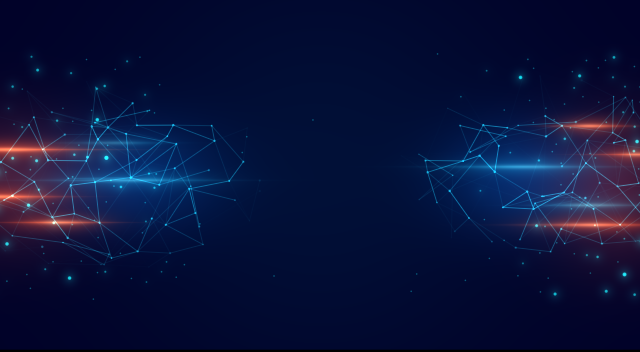
Give the GLSL for this background, as a Shadertoy shader.

```glsl
#define ASPECT 1.813
#define NET_CELL 0.088
#define DOT_CELL 0.048
#define LINE_WIDTH 0.0011
#define LINE_GAIN 0.68
#define NAVY vec3(0.003, 0.062, 0.215)
#define EDGE_NAVY vec3(0.002, 0.004, 0.155)
#define BLUE vec3(0.015, 0.230, 0.410)
#define CYAN vec3(0.090, 0.680, 0.700)
#define TEAL vec3(0.060, 0.760, 0.690)
#define ORANGE vec3(1.000, 0.330, 0.020)
#define PLUM vec3(0.340, 0.105, 0.050)

float hash(vec2 p) {
    vec3 q = fract(vec3(p.xyx) * 0.1031);
    q += dot(q, q.yzx + 33.33);
    return fract((q.x + q.y) * q.z);
}

vec2 hash2(vec2 p) {
    return vec2(hash(p + 17.3), hash(p + 71.9));
}

// Soft elliptical falloff
float glow(vec2 p, vec2 center, vec2 radius) {
    vec2 d = (p - center) / radius;
    return exp(-dot(d, d));
}

float segmentDistance(vec2 p, vec2 a, vec2 b) {
    vec2 ab = b - a;
    return length(p - a - ab * clamp(dot(p - a, ab) / dot(ab, ab), 0.0, 1.0));
}

float stroke(float d, float width) {
    float blur = 0.75 / iResolution.y;
    return 1.0 - smoothstep(width - blur, width + blur, d);
}

// Thin horizontal flare with a hot core and a soft halo
vec3 flare(vec2 p, vec2 center, float reach, vec3 tint, float gain) {
    vec2 d = abs(p - center);
    float taper = exp(-pow(d.x / reach, 2.0) * 2.6);
    float core = exp(-d.y / (0.001 + 0.005 * taper)) * taper;
    float halo = glow(p, center, vec2(reach * 0.55, 0.027));
    float hot = glow(p, center, vec2(reach * 0.25, 0.006));
    return gain * (tint * (0.55 * core + 0.30 * halo) + vec3(0.20, 0.22, 0.16) * hot);
}

// Where the two webs of lines live
float webMask(vec2 p) {
    vec2 left = (p - vec2(0.29, 0.50)) / vec2(0.45, 0.255);
    vec2 right = (p - vec2(1.57, 0.52)) / vec2(0.41, 0.250);
    return 1.0 - smoothstep(0.78, 1.08, min(length(left), length(right)));
}

// Jittered cell points joined to their neighbours
float web(vec2 p, float cell, float seed) {
    vec2 base = floor(p / cell);
    vec2 nodes[9];
    float total = 0.0;
    for (int i = 0; i < 9; i++) {
        vec2 id = base + vec2(i % 3 - 1, i / 3 - 1);
        nodes[i] = (id + 0.02 + 0.96 * hash2(id + seed)) * cell;
        float radius = 0.0018 + 0.0018 * hash(id + seed + 5.0);
        total += 0.8 * stroke(length(p - nodes[i]), radius) * webMask(nodes[i]);
    }
    for (int i = 0; i < 9; i++) {
        for (int j = i + 1; j < 9; j++) {
            if (abs(i % 3 - j % 3) > 1 || j / 3 - i / 3 > 1) continue;
            vec2 a = nodes[i];
            vec2 b = nodes[j];
            // The pair of cells names the link, whichever cell draws it
            vec2 pair = 2.0 * base + vec2(i % 3 + j % 3, i / 3 + j / 3);
            float link = hash(pair + seed + 3.7 * float(abs(j - i) == 2));
            float strength = smoothstep(0.22, 0.95, link) * sqrt(webMask(a) * webMask(b));
            strength *= 1.0 - smoothstep(1.0, 2.1, length(a - b) / cell);
            total += strength * stroke(segmentDistance(p, a, b), LINE_WIDTH);
        }
    }
    return total;
}

// Scattered sparks, dense at the sides and rare in the middle
float sparks(vec2 p) {
    vec2 base = floor(p / DOT_CELL);
    float total = 0.0;
    for (int i = 0; i < 9; i++) {
        vec2 id = base + vec2(i % 3 - 1, i / 3 - 1);
        vec2 q = (id + 0.1 + 0.8 * hash2(id + 31.0)) * DOT_CELL;
        float side = smoothstep(0.36, 0.62, abs(q.x - 0.5 * ASPECT));
        float band = 1.0 - smoothstep(0.33, 0.38, abs(q.y - 0.5));
        float chance = mix(0.035, 0.52, side) * band;
        if (hash(id + 53.0) > chance) continue;
        float size = pow(hash(id + 97.0), 4.5) * side;
        float d = length(p - q);
        float fade = 1.0 - smoothstep(0.02, DOT_CELL, d);
        total += (0.45 + 0.5 * size) * stroke(d, 0.0019 + 0.0045 * size);
        total += 0.5 * size * exp(-d / 0.011) * fade;
    }
    return total;
}

void mainImage(out vec4 fragColor, in vec2 fragCoord) {
    vec2 uv = fragCoord / iResolution.xy;
    vec2 p = uv * vec2(ASPECT, 1.0);

    // Backdrop and wide glows
    vec3 color = mix(EDGE_NAVY, NAVY, glow(p, vec2(0.91, 0.52), vec2(0.62, 0.60)));
    color += BLUE * 0.58 * glow(p, vec2(0.37, 0.50), vec2(0.24, 0.15));
    color += BLUE * 0.62 * glow(p, vec2(1.48, 0.50), vec2(0.22, 0.15));
    color += PLUM * 0.80 * glow(p, vec2(0.03, 0.48), vec2(0.22, 0.18));
    color += PLUM * 0.80 * glow(p, vec2(1.75, 0.46), vec2(0.19, 0.20));

    // Left flares
    color += flare(p, vec2(0.02, 0.575), 0.38, ORANGE, 1.0);
    color += flare(p, vec2(0.00, 0.441), 0.28, ORANGE, 0.9);
    color += flare(p, vec2(0.17, 0.368), 0.23, ORANGE, 0.85);
    color += flare(p, vec2(0.37, 0.488), 0.40, CYAN, 0.58);
    color += flare(p, vec2(0.33, 0.594), 0.24, CYAN, 0.38);

    // Right flares
    color += flare(p, vec2(1.67, 0.642), 0.18, ORANGE, 0.9);
    color += flare(p, vec2(1.81, 0.561), 0.20, ORANGE, 0.75);
    color += flare(p, vec2(1.68, 0.361), 0.32, ORANGE, 0.85);
    color += flare(p, vec2(1.48, 0.526), 0.38, CYAN, 0.60);
    color += flare(p, vec2(1.67, 0.417), 0.26, CYAN, 0.55);

    // Webs and sparks
    float lines = web(p, NET_CELL, 11.0) + 0.7 * web(p, NET_CELL * 1.45, 43.0);
    color += CYAN * LINE_GAIN * min(lines, 1.3);
    color += TEAL * sparks(p);

    // Dark strip along the bottom
    color *= smoothstep(0.004, 0.009, uv.y);
    fragColor = vec4(clamp(color, 0.0, 1.0), 1.0);
}
```
